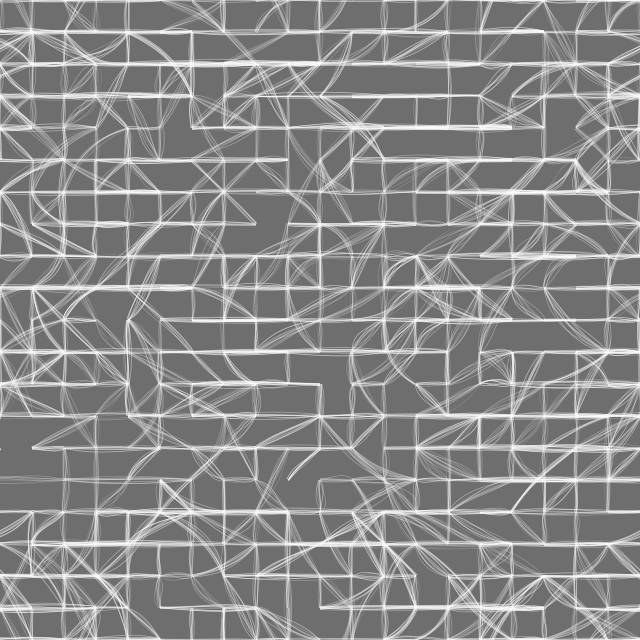
Reproduce this pattern procedurally as a WebGL 1 fragment shader.

```glsl
precision highp float;

uniform vec2 u_resolution;

const float CELLS = 20.0;           // nodes across and down
const int STRANDS = 9;              // threads in each bundle
const float STRAND_WIDTH = 0.024;   // in cells
const float STRAND_OPACITY = 0.31;
const float END_JITTER = 0.055;     // how loosely threads meet at a node
const float ROW_CHANCE = 0.68;
const float ROW_MAX_LENGTH = 4.0;   // in cells
const float COLUMN_CHANCE = 0.52;
const float DIAGONAL_CHANCE = 0.76;
const float ROW_SPREAD = 0.12;      // sideways fan of a bundle, in cells
const float COLUMN_SPREAD = 0.12;
const float DIAGONAL_SPREAD = 0.17;
const float ROW_INK = 1.2;          // relative strength of each kind
const float COLUMN_INK = 0.8;
const float DIAGONAL_INK = 1.0;
const float DIAGONAL_BOW = 0.14;    // shared curvature, relative to length
const float PATCH_SCALE = 0.23;     // size of dense and sparse areas
const float PATCH_AMOUNT = 1.2;
const vec3 GROUND = vec3(0.43);
const vec3 THREAD = vec3(0.99);

vec4 hash4(vec3 key) {
  vec4 q = fract((key.xyzx + 3.17) * vec4(0.1031, 0.1030, 0.0973, 0.1099));
  q += dot(q, q.wzxy + 33.33);
  return fract((q.xxyz + q.yzzw) * q.zywx);
}

float gradientDot(vec2 corner, vec2 offset) {
  float angle = 6.2832 * hash4(vec3(corner, 71.0)).x;
  return dot(vec2(cos(angle), sin(angle)), offset);
}

float gradientNoise(vec2 p) {
  vec2 i = floor(p);
  vec2 f = p - i;
  vec2 u = f * f * f * (f * (f * 6.0 - 15.0) + 10.0);
  vec2 e = vec2(1.0, 0.0);
  return mix(
    mix(gradientDot(i, f), gradientDot(i + e, f - e), u.x),
    mix(gradientDot(i + e.yx, f - e.yx), gradientDot(i + 1.0, f - 1.0), u.x),
    u.y);
}

// Share of ground left visible by a bundle running from the origin to span
float bundleGap(vec2 p, vec2 span, float bow, float spread, float ink, vec3 key, float pixel) {
  float len = length(span);
  vec2 dir = span / len;
  float along = dot(p, dir);
  float side = dot(p, vec2(-dir.y, dir.x));
  float t = along / len;
  float ends = clamp(min(along, len - along) / pixel + 0.5, 0.0, 1.0);
  if (ends <= 0.0 || abs(side) > abs(bow) + 2.0 * spread + 0.15) return 1.0;

  float arch = 4.0 * t * (1.0 - t);
  float sway = arch * (1.0 - 2.0 * t);
  float archSlope = 4.0 * (1.0 - 2.0 * t) / len;
  vec4 nature = hash4(key);
  float fan = spread * mix(0.5, 1.2, nature.y);
  float radius = max(STRAND_WIDTH, pixel);
  float opacity = STRAND_OPACITY * ink * mix(0.65, 1.35, nature.z) * ends * STRAND_WIDTH / radius;
  float gap = 1.0;
  for (int i = 0; i < STRANDS; i++) {
    vec4 r = hash4(key + vec3(0.0, 0.0, 5.0 + 3.0 * float(i)));
    vec4 c = 2.0 * r - 1.0;
    c *= mix(vec4(0.4), vec4(1.0), abs(c));  // gathers threads toward a core
    float bend = bow + fan * c.x;
    float path = bend * arch + fan * c.y * sway + END_JITTER * mix(c.z, c.w, t);
    float slope = bend * archSlope;
    float d = abs(side - path) * inversesqrt(1.0 + slope * slope);
    float strength = opacity * (0.4 + 1.2 * fract(r.x * 7.0 + r.w));
    gap *= 1.0 - strength * (1.0 - smoothstep(0.0, radius, d));
  }
  return gap;
}

void main() {
  float pixel = CELLS / min(u_resolution.x, u_resolution.y);
  vec2 p = gl_FragCoord.xy / u_resolution * CELLS;
  vec2 cell = floor(p);
  float gap = 1.0;

  // Every node sends bundles to the right, upward and diagonally
  for (int y = -2; y <= 1; y++) {
    for (int x = -3; x <= 2; x++) {
      vec2 node = cell + vec2(float(x), float(y));
      vec2 local = p - node;
      vec2 id = mod(node, CELLS);
      float density = PATCH_AMOUNT * gradientNoise(id * PATCH_SCALE + 0.37);

      vec4 row = hash4(vec3(id, 1.0));
      if (row.x < ROW_CHANCE) {
        vec2 span = vec2(1.0 + floor(row.y * ROW_MAX_LENGTH), 0.0);
        gap *= bundleGap(local, span, 0.0, ROW_SPREAD, ROW_INK, vec3(id, 101.0), pixel);
      }

      vec4 column = hash4(vec3(id, 2.0));
      if (column.x < COLUMN_CHANCE + 0.5 * density) {
        vec2 span = vec2(0.0, 1.0 + step(0.75, column.y));
        float bow = 0.06 * (column.z - 0.5);
        gap *= bundleGap(local, span, bow, COLUMN_SPREAD, COLUMN_INK, vec3(id, 202.0), pixel);
      }

      vec4 diagonal = hash4(vec3(id, 3.0));
      if (diagonal.x < DIAGONAL_CHANCE + density) {
        float heading = diagonal.y < 0.5 ? -1.0 : 1.0;
        vec2 span = 1.0 + step(vec2(0.55, 0.6), diagonal.zw);
        span.x *= heading;
        float curl = 2.0 * hash4(vec3(id, 4.0)).x - 1.0;
        float bow = DIAGONAL_BOW * length(span) * curl * abs(curl);
        gap *= bundleGap(local, span, bow, DIAGONAL_SPREAD, DIAGONAL_INK, vec3(id, 303.0), pixel);
      }
    }
  }

  gl_FragColor = vec4(mix(THREAD, GROUND, gap), 1.0);
}
```
